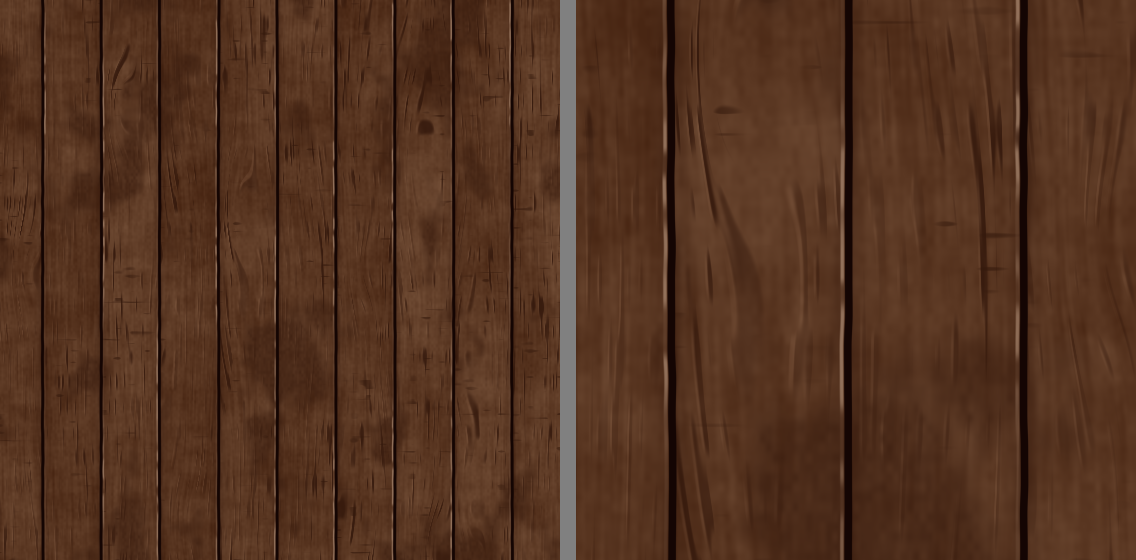
Left: the whole. Right: its middle third, enlarged.
This texture is drawn by a WebGL 1 fragment shader. Its source:

```glsl
precision highp float;
uniform vec2 u_resolution;

float hash(vec2 p) {
  return fract(sin(dot(p, vec2(127.1, 311.7))) * 43758.5453);
}

float noise(vec2 p) {
  vec2 i = floor(p), f = fract(p);
  f = f * f * (3.0 - 2.0 * f);
  return mix(mix(hash(i), hash(i + vec2(1.0, 0.0)), f.x),
             mix(hash(i + vec2(0.0, 1.0)), hash(i + 1.0), f.x), f.y);
}

float fbm(vec2 p) {
  float sum = 0.0, amp = 0.53;
  for (int i = 0; i < 4; i++) {
    sum += amp * noise(p);
    p = p * 2.03 + 13.7;
    amp *= 0.5;
  }
  return sum;
}

// Coordinate across the growth rings, bent by slow waves and a knot
float ringField(vec2 q, float id) {
  float bend = noise(vec2(q.x * 1.7 + id * 19.3, q.y * 3.0 + id * 5.1));
  vec2 knot = vec2(hash(vec2(id, 3.0)) * 0.6 - 0.3, hash(vec2(id, 8.0)));
  vec2 away = (q - knot) * vec2(3.6, 12.0);
  float swirl = exp(-dot(away, away)) * step(0.4, hash(vec2(id, 21.0)));
  return q.x * 19.0 + bend * 9.0 + swirl * 6.0;
}

void main() {
  vec2 uv = gl_FragCoord.xy / u_resolution;
  float pixel = 1.0 / u_resolution.x;

  // Planks and the nearest seam
  float s = (uv.x - 0.0755) / 0.1049;
  float id = floor(s) + 2.0;
  float seam = floor(s + 0.5);
  float drift = (noise(vec2(seam * 7.3, uv.y * 3.0)) - 0.5) * 0.002
              + (noise(vec2(seam * 3.1, uv.y * 50.0)) - 0.5) * 0.0009;
  float d = (s - seam) * 0.1049 + drift;
  vec2 q = vec2(fract(s) - 0.5, uv.y);

  // Grain at several scales
  float ring = ringField(q, id);
  float grain = noise(vec2(ring * 1.3, uv.y * 15.0 + id * 31.0));
  float fibre = noise(vec2(uv.x * 230.0 + ring * 0.4, uv.y * 24.0));
  float speck = noise(uv * vec2(250.0, 170.0));
  float cloud = fbm(uv * vec2(9.0, 5.0) + id * 4.7);
  float smear = fbm(uv * vec2(22.0, 45.0) + id * 9.1);

  float tone = 0.54 + (cloud - 0.5) * 0.9 + (smear - 0.5) * 0.55
             + (grain - 0.5) * 0.28 + (fibre - 0.5) * 0.26 + (speck - 0.5) * 0.2
             + (hash(vec2(id, 5.0)) - 0.5) * 0.16;
  vec3 color = mix(vec3(0.285, 0.15, 0.075), vec3(0.42, 0.28, 0.19), clamp(tone, 0.0, 1.1));

  // Dark cracks along the rings, gathered in worn patches
  float worn = smoothstep(0.38, 0.66, fbm(uv * vec2(14.0, 6.0) + id * 11.3));
  float crack = smoothstep(0.68, 0.9, noise(vec2(ring * 1.6 + 40.0, uv.y * 22.0 + id * 7.0)));
  color = mix(color, vec3(0.19, 0.085, 0.04), crack * (0.2 + 0.6 * worn));

  // Fine raised fibres catching light
  float raised = smoothstep(0.76, 0.95, noise(vec2(ring * 1.6 + 40.6, uv.y * 22.0 + id * 7.0)));
  color += vec3(0.05, 0.045, 0.04) * raised * (1.0 - crack);

  // Stains and short cross scuffs
  float stain = smoothstep(0.57, 0.75, fbm(uv * vec2(13.0, 9.0) + 37.0));
  color = mix(color, vec3(0.22, 0.105, 0.05), stain * (0.35 + 0.35 * speck));
  float scuff = smoothstep(0.84, 0.96, noise(uv * vec2(38.0, 150.0) + 71.0));
  color = mix(color, vec3(0.2, 0.095, 0.045), scuff * worn * 0.6);

  // Soiled plank edges
  float soil = exp(-abs(d) / 0.0055) * (0.25 + 0.65 * noise(vec2(seam * 5.0 + d * 250.0, uv.y * 35.0)));
  color = mix(color, vec3(0.2, 0.09, 0.04), soil);

  // Worn bright lip on one side of each groove
  float side = seam < 1.5 ? 1.0 : -1.0;
  float lip = 1.0 - smoothstep(0.0004, 0.0011 + pixel, abs(d - side * 0.0038));
  float bare = smoothstep(0.3, 0.75, noise(vec2(seam * 13.7, uv.y * 6.0)))
             * smoothstep(0.1, 0.7, noise(vec2(seam * 9.2, uv.y * 65.0)));
  color = mix(color, vec3(0.6, 0.47, 0.38), lip * (0.15 + 0.75 * bare));

  // Groove
  float groove = 1.0 - smoothstep(0.0021 - pixel * 0.5, 0.0021 + pixel, abs(d));
  color = mix(color, vec3(0.08, 0.02, 0.01), groove);

  gl_FragColor = vec4(color, 1.0);
}
```
